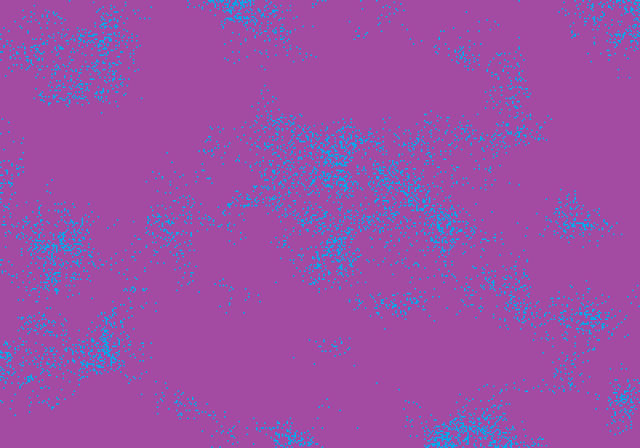
This texture is drawn by a Shadertoy shader. Its source:

```glsl
// Fine cyan grains scattered over a flat purple ground.
// Each cell of a fine grid is filled at random; layered value noise sets the
// local chance, so grains gather in drifts and leave wide empty patches.

#define GROUND vec3(0.64, 0.29, 0.64)
#define GRAIN vec3(0.0, 0.655, 0.915)
#define CELLS_ACROSS 400.0
#define DRIFT_SCALE vec2(5.4, 6.8)
#define DRIFT_FLOOR 0.45
#define DRIFT_GAIN 3.8
#define MAX_DENSITY 0.45
#define SHARPEN 0.2

float hash(vec2 p) {
    vec3 q = fract(p.xyx * 0.1031);
    q += dot(q, q.yzx + 33.33);
    return fract((q.x + q.y) * q.z);
}

float valueNoise(vec2 p) {
    vec2 i = floor(p);
    vec2 f = fract(p);
    f = f * f * (3.0 - 2.0 * f);
    float low = mix(hash(i), hash(i + vec2(1.0, 0.0)), f.x);
    float high = mix(hash(i + vec2(0.0, 1.0)), hash(i + vec2(1.0, 1.0)), f.x);
    return mix(low, high, f.y);
}

// Chance that a grain sits at a place, measured in canvas widths
float grainDensity(vec2 place) {
    vec2 p = place * DRIFT_SCALE + 17.0;
    float n = 0.42 * valueNoise(p)
            + 0.33 * valueNoise(p * 2.1 + 41.3)
            + 0.25 * valueNoise(p * 4.6 + 83.7);
    float rise = max(n - DRIFT_FLOOR, 0.0);
    return min(DRIFT_GAIN * rise * rise, MAX_DENSITY);
}

// Share of a square window of the given width that a unit cell covers
float coverage(vec2 offset, float width) {
    vec2 high = min(offset + 0.5, vec2(0.5 * width));
    vec2 low = max(offset - 0.5, vec2(-0.5 * width));
    vec2 overlap = max(high - low, 0.0) / width;
    return overlap.x * overlap.y;
}

void mainImage(out vec4 fragColor, in vec2 fragCoord) {
    float pixelWidth = CELLS_ACROSS / iResolution.x;
    vec2 position = fragCoord * pixelWidth;
    vec2 home = floor(position);

    // Gather nearby grains through a narrow and a wide window
    float narrow = 0.0;
    float wide = 0.0;
    for (int y = -2; y <= 2; y++) {
        for (int x = -2; x <= 2; x++) {
            vec2 cell = home + vec2(x, y);
            vec2 center = cell + 0.5;
            float chance = grainDensity(center / CELLS_ACROSS);
            if (hash(cell + 211.0) < chance) {
                narrow += coverage(center - position, pixelWidth);
                wide += coverage(center - position, 3.0 * pixelWidth);
            }
        }
    }

    // Crisp edges with a faint warm halo around each grain
    float amount = narrow + SHARPEN * (narrow - wide);
    vec3 color = mix(GROUND, GRAIN, amount);
    fragColor = vec4(clamp(color, 0.0, 1.0), 1.0);
}
```
